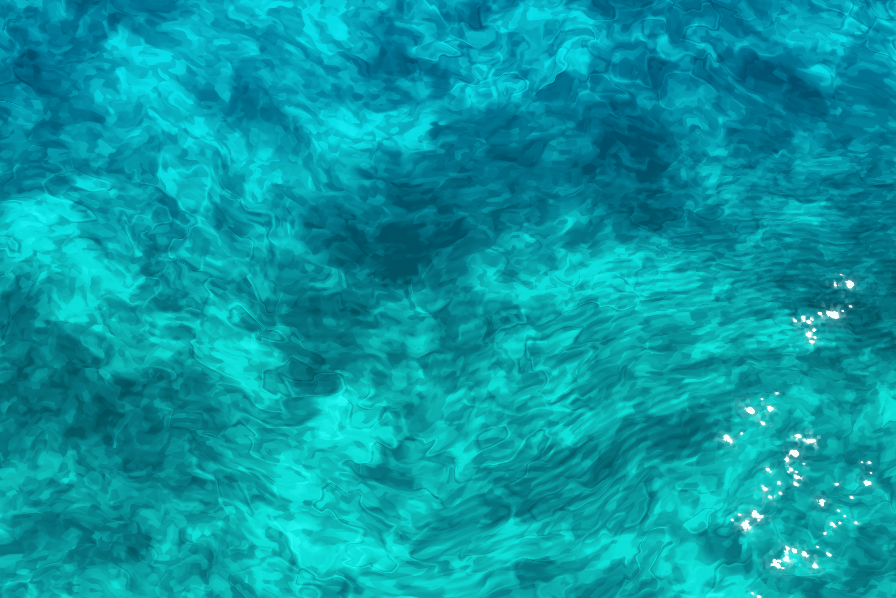
This texture is drawn by a Shadertoy shader. Its source:

```glsl
#define PATCH_SCALE 2.6
#define PATCH_GAIN 0.98
#define STRETCH 1.35
#define WARP 0.15
#define LINE_SCALE 24.0
#define LINE_GAIN 0.15
#define WAVELET_FREQ 330.0
#define WAVELET_GAIN 0.08
#define GLINT_CLUSTERS 9
#define GLINTS_EACH 8
#define MEAN_TONE 0.45
#define SHADE_GAIN 0.75

vec3 hash3(vec2 p) {
    vec3 q = fract(vec3(p.xyx) * vec3(0.1031, 0.1030, 0.0973));
    q += dot(q, q.yxz + 33.33);
    return fract((q.xxy + q.yzz) * q.zyx);
}

mat2 rotation(float a) {
    return mat2(cos(a), sin(a), -sin(a), cos(a));
}

// Cellular noise: random cell values, blended more tightly as sharpness grows
float cells(vec2 p, float sharpness) {
    vec2 id = floor(p), f = p - id;
    vec2 sum = vec2(0.0);
    for (int j = -1; j <= 1; j++)
    for (int i = -1; i <= 1; i++) {
        vec2 g = vec2(i, j);
        vec3 h = hash3(id + g + 57.0);
        vec2 d = g + 0.1 + 0.8 * h.xy - f;
        sum += vec2(h.z, 1.0) * exp(-sharpness * dot(d, d));
    }
    return sum.x / sum.y;
}

// Layered sines bend the view through the moving surface
vec2 bend(vec2 p) {
    float freq = 6.0;
    for (int i = 0; i < 5; i++) {
        p += WARP / freq * sin(freq * p.yx + vec2(1.3, 4.1) * float(i + 1));
        p = rotation(0.7) * p;
        freq *= 2.1;
    }
    return rotation(-3.5) * p;
}

float blob(vec2 p, vec2 centre, vec2 radii) {
    vec2 d = (p - centre) / radii;
    return exp(-dot(d, d));
}

// Broad light and shade of sand and rock on the bottom
float bottomShade(vec2 p) {
    float shade = -0.06 * smoothstep(0.5, 0.7, p.y);
    shade -= 0.18 * blob(p, vec2(0.78, 0.65), vec2(0.50, 0.11));
    shade -= 0.28 * blob(p, vec2(1.43, 0.42), vec2(0.18, 0.28));
    shade -= 0.30 * blob(p, vec2(0.17, 0.27), vec2(0.15, 0.06));
    shade += 0.48 * blob(p, vec2(0.04, 0.53), vec2(0.16, 0.13));
    shade += 0.42 * blob(p, vec2(0.65, 0.50), vec2(0.05, 0.05));
    shade += 0.14 * blob(p, vec2(0.90, 0.25), vec2(0.60, 0.28));
    shade += 0.22 * blob(p, vec2(1.18, 0.77), vec2(0.10, 0.12));
    return SHADE_GAIN * shade;
}

float patches(vec2 q) {
    float sum = 0.0, amp = 0.36, freq = PATCH_SCALE;
    for (int i = 0; i < 6; i++) {
        sum += amp * (cells(q * freq + 7.3 * float(i), 9.0 + 2.0 * float(i)) - 0.5);
        q = rotation(0.12) * q;
        amp *= 0.92;
        freq *= 1.95;
    }
    return sum;
}

vec3 waterColour(float tone, float height) {
    vec3 c = mix(vec3(0.00, 0.33, 0.37), vec3(0.02, 0.47, 0.51), smoothstep(-0.15, 0.28, tone));
    c = mix(c, vec3(0.03, 0.59, 0.61), smoothstep(0.22, 0.47, tone));
    c = mix(c, vec3(0.05, 0.71, 0.70), smoothstep(0.42, 0.64, tone));
    c = mix(c, vec3(0.05, 0.87, 0.84), smoothstep(0.60, 0.84, tone));
    c = mix(c, vec3(0.14, 0.97, 0.95), smoothstep(0.86, 1.15, tone));
    float blueness = smoothstep(0.35, 0.95, height);
    return c + vec3(-0.02, -0.01, 0.07) * blueness;
}

// Clusters of ragged sun sparks scattered over the right side
float glints(vec2 p, float px) {
    float light = 0.0;
    float ragged = 0.5 + cells(p * 150.0, 9.0);
    for (int c = 0; c < GLINT_CLUSTERS; c++) {
        vec3 hc = hash3(vec2(float(c) * 3.7 + 2.0, 11.0));
        vec2 centre = vec2(0.97, 0.04) + vec2(0.51, 0.62) * hc.xy;
        for (int s = 0; s < GLINTS_EACH; s++) {
            vec3 h = hash3(vec2(float(c) + 21.0, float(s) * 5.3 + 3.0));
            vec2 offset = rotation(0.8) * ((h.xy - 0.5) * vec2(0.12, 0.04));
            vec2 d = rotation(0.4) * (p - centre - offset);
            float r = 0.0018 + 0.0072 * h.z * h.z * h.z;
            float dist = ragged * length(d * vec2(0.85, 1.2));
            light += 1.0 - smoothstep(r - px, r + px, dist);
            light += 0.3 * exp(-dist * dist / (5.0 * r * r));
        }
    }
    return min(light, 1.0);
}

void mainImage(out vec4 fragColor, in vec2 fragCoord) {
    vec2 p = fragCoord / iResolution.y;
    vec2 bent = bend(p);

    // Ripples lie flat at upper left and climb towards lower right
    float slope = smoothstep(0.3, 1.3, p.x) * (1.0 - smoothstep(0.3, 0.8, p.y));
    vec2 flow = rotation(0.1 - 0.5 * slope) * (bent - vec2(0.75, 0.5));
    vec2 q = flow * vec2(1.0, STRETCH);

    // Broken facets shift the patches so that their borders are ragged
    vec2 facet = vec2(cells(q * 21.0, 12.0), cells(q * 21.0 + 40.0, 12.0)) - 0.5;
    vec2 ragged = q + 0.025 * facet;
    float tone = MEAN_TONE + PATCH_GAIN * patches(ragged) + bottomShade(bent + 0.06 * facet);

    // Thin squiggles where the surface folds the light
    float fold = cells(ragged * LINE_SCALE + 3.0, 7.0) - 0.5;
    float bright = 1.0 - smoothstep(0.0, 0.11, abs(fold - 0.10));
    float dark = 1.0 - smoothstep(0.0, 0.11, abs(fold + 0.10));
    tone += LINE_GAIN * (bright - dark) * smoothstep(0.25, 0.75, cells(q * 4.0 + 9.0, 9.0));

    // Fine parallel wavelets in places
    float area = smoothstep(0.45, 0.75, cells(q * 5.0 + 31.0, 9.0));
    float wavelet = sin(WAVELET_FREQ * flow.y + 5.0 * cells(q * 9.0, 7.0));
    tone += WAVELET_GAIN * wavelet * area * (0.4 + 0.6 * slope);

    vec3 colour = waterColour(tone, p.y);
    colour = mix(colour, vec3(0.95, 1.0, 0.99), glints(p, 1.0 / iResolution.y));
    fragColor = vec4(clamp(colour, 0.0, 1.0), 1.0);
}
```
